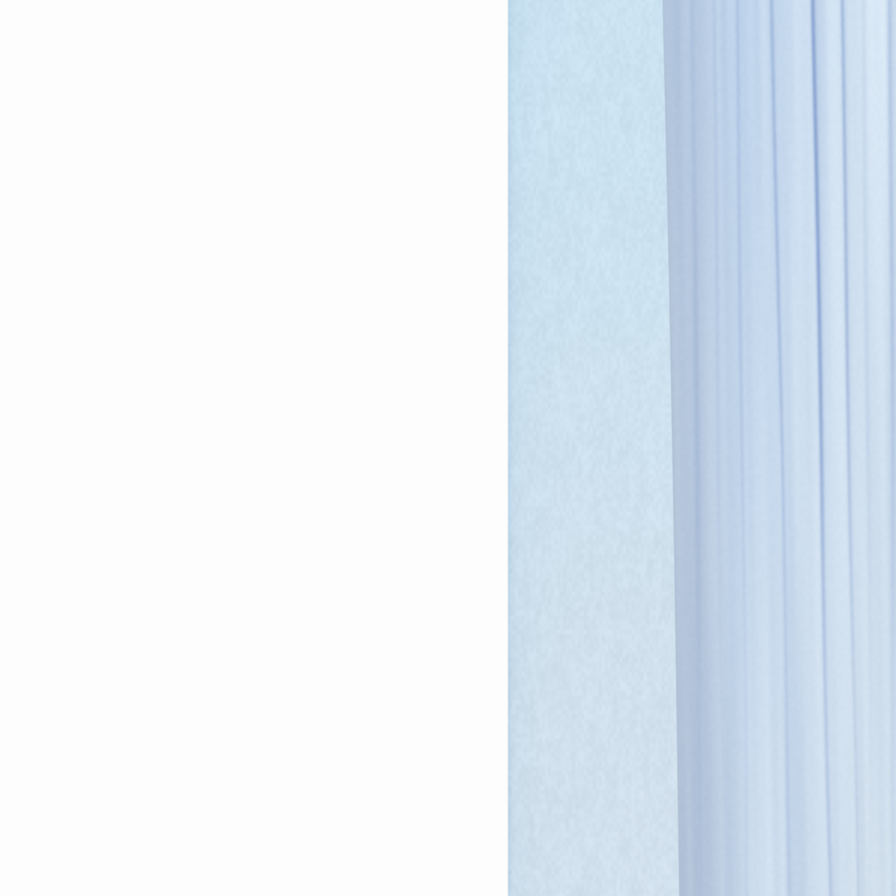
Give the GLSL for this background, as a Shadertoy shader.

```glsl
// A white wall beside a pale blue cloth band and a sheer pleated curtain.
// Soft vertical edges split the canvas; stretched noise makes the weave,
// and a loop of slightly drifting creases shapes the curtain folds.

const vec3 WALL = vec3(0.992);
const vec3 BAND_TOP = vec3(0.795, 0.888, 0.945);
const vec3 BAND_BOTTOM = vec3(0.820, 0.880, 0.928);
const vec3 BAND_HEM = vec3(0.64, 0.77, 0.87);
const vec3 CURTAIN_SHADE = vec3(0.70, 0.77, 0.86);
const vec3 CURTAIN_MIDDLE = vec3(0.785, 0.855, 0.930);
const vec3 CURTAIN_LIGHT = vec3(0.825, 0.885, 0.940);
const vec3 CREASE_BLUE = vec3(0.46, 0.57, 0.78);

const float WALL_EDGE = 0.567;
const int FOLDS = 8;

float hash(vec2 p) {
    vec3 q = fract(vec3(p.xyx) * 0.1031);
    q += dot(q, q.yzx + 33.33);
    return fract((q.x + q.y) * q.z);
}

float noise(vec2 p) {
    vec2 cell = floor(p);
    vec2 f = fract(p);
    f = f * f * (3.0 - 2.0 * f);
    float low = mix(hash(cell), hash(cell + vec2(1, 0)), f.x);
    float high = mix(hash(cell + vec2(0, 1)), hash(cell + vec2(1, 1)), f.x);
    return mix(low, high, f.y);
}

// Glow that is full at zero distance and fades over the given length.
float falloff(float distance, float reach) {
    return exp(-min(max(distance, 0.0) / reach, 40.0));
}

// Slanted boundary between band and curtain; drop runs down from the top.
float curtainEdge(float drop) {
    return 0.7395 + 0.0185 * drop + 0.0015 * sin(drop * 3.14159);
}

vec3 wallColor(vec2 uv) {
    float weave = noise(uv * vec2(190.0, 260.0)) - 0.5;
    return WALL + 0.004 * weave;
}

vec3 bandColor(vec2 uv, float drop) {
    float inset = uv.x - WALL_EDGE;
    vec3 color = mix(BAND_TOP, BAND_BOTTOM, smoothstep(0.0, 0.9, drop));
    color = mix(color, BAND_HEM, 0.18 * falloff(inset, 0.025));
    color = mix(color, BAND_HEM, 0.55 * falloff(inset, 0.003));
    float slub = noise(uv * vec2(150.0, 38.0)) - 0.5;
    float grain = noise(uv * vec2(300.0, 190.0)) - 0.5;
    return color + 0.018 * slub + 0.030 * grain;
}

// Dark core with a softer shadow on its right side.
float crease(float offset, float width) {
    float ratio = min(abs(offset) / width, 6.0);
    float core = exp(-ratio * ratio);
    float shadow = step(0.0, offset) * falloff(offset, 3.0 * width);
    return core + 0.25 * shadow * (1.0 - core);
}

vec3 curtainColor(vec2 uv, float drop) {
    // Each fold: x at the top, downward drift, width, strength.
    vec4 folds[FOLDS] = vec4[FOLDS](
        vec4(0.772, 0.012, 0.0028, 0.16),
        vec4(0.797, 0.011, 0.0024, 0.14),
        vec4(0.823, 0.010, 0.0026, 0.24),
        vec4(0.861, 0.022, 0.0024, 0.36),
        vec4(0.907, 0.020, 0.0026, 0.66),
        vec4(0.940, 0.016, 0.0024, 0.40),
        vec4(0.964, 0.008, 0.0028, 0.12),
        vec4(0.993, 0.006, 0.0032, 0.30));

    float inset = uv.x - curtainEdge(drop);
    vec3 color = mix(CURTAIN_SHADE, CURTAIN_MIDDLE, smoothstep(0.015, 0.085, inset));
    color = mix(color, CURTAIN_LIGHT, smoothstep(0.09, 0.24, inset));
    color += vec3(0.014, 0.002, -0.012) * (drop - 0.5);

    // Broad and fine pleats lean gently with the cloth.
    float across = uv.x - 0.015 * drop;
    float broad = noise(vec2(across * 42.0, drop * 1.3)) - 0.5;
    float fine = noise(vec2(across * 135.0 + 9.0, drop * 2.0)) - 0.5;
    color += vec3(1.0, 0.85, 0.55) * (0.055 * broad + 0.055 * fine);

    for (int i = 0; i < FOLDS; i++) {
        vec4 fold = folds[i];
        float sway = 0.002 * sin(drop * 6.0 + float(i) * 1.7) * drop;
        float center = fold.x + fold.y * drop + sway;
        float strength = fold.w * mix(1.0, 0.4, smoothstep(0.3, 0.85, drop));
        color = mix(color, CREASE_BLUE, strength * crease(uv.x - center, fold.z));
    }

    float thread = noise(uv * vec2(310.0, 220.0)) - 0.5;
    color += 0.012 * thread;
    return mix(color, CURTAIN_SHADE * 0.9, 0.45 * falloff(abs(inset), 0.003));
}

void mainImage(out vec4 fragColor, in vec2 fragCoord) {
    vec2 uv = fragCoord / iResolution.xy;
    float drop = 1.0 - uv.y;
    float soft = max(0.0013, 1.0 / iResolution.x);

    vec3 color = wallColor(uv);
    float inBand = smoothstep(-soft, soft, uv.x - WALL_EDGE);
    float inCurtain = smoothstep(-soft, soft, uv.x - curtainEdge(drop));
    color = mix(color, bandColor(uv, drop), inBand);
    color = mix(color, curtainColor(uv, drop), inCurtain);

    fragColor = vec4(clamp(color, 0.0, 1.0), 1.0);
}
```
